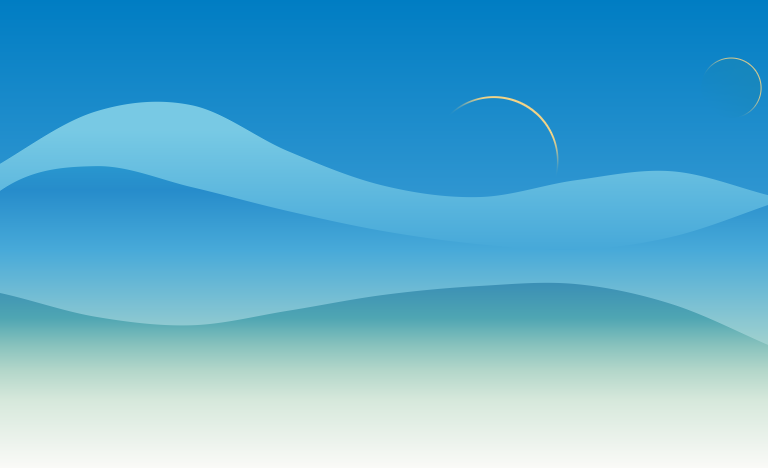
A Shadertoy shader for this background:

```glsl
// Layered blue waves fading to a pale shore, under two thin golden crescents.

// Smooth curve through evenly spaced heights; the end knots lie off canvas.
float waveHeight(float x, float knots[11]) {
    float t = clamp(x, 0.0, 1.0) * 8.0;
    int i = min(int(t), 7);
    float f = t - float(i);
    float a = knots[i], b = knots[i + 1], c = knots[i + 2], d = knots[i + 3];
    return b + 0.5 * f * (c - a + f * (2.0 * a - 5.0 * b + 4.0 * c - d
             + f * (3.0 * (b - c) + d - a)));
}

// Linear progress from one height down to another.
float descend(float y, float high, float low) {
    return clamp((high - y) / (high - low), 0.0, 1.0);
}

// Antialiased coverage, positive inside.
float cover(float dist) {
    return clamp(dist * iResolution.y + 0.5, 0.0, 1.0);
}

// Arc whose stroke thins and fades towards both ends.
float crescent(vec2 p, float radius, float middle, float halfSpan, float width) {
    float turn = mod(atan(p.y, p.x) - middle + 3.14159, 6.28318) - 3.14159;
    float taper = clamp(1.0 - abs(turn) / halfSpan, 0.0, 1.0);
    float halfWidth = 0.5 * width * (0.4 + 0.6 * sqrt(taper));
    float offset = abs(length(p) - radius);
    float pixel = 1.0 / iResolution.y;
    float ink = clamp((halfWidth - offset) / pixel + 0.5, 0.0, min(1.0, 2.0 * halfWidth / pixel));
    return ink * smoothstep(0.0, 0.55, taper);
}

void mainImage(out vec4 fragColor, in vec2 fragCoord) {
    vec2 uv = fragCoord / iResolution.xy;
    float y = uv.y;
    float aspect = iResolution.x / iResolution.y;
    vec3 gold = vec3(0.95, 0.83, 0.53);

    // Sky
    vec3 color = mix(vec3(0.0, 0.49, 0.765), vec3(0.19, 0.59, 0.82), descend(y, 1.0, 0.57));

    // Large crescent, then the small one around a faint teal disc
    vec2 large = (uv - vec2(0.643, 0.656)) * vec2(aspect, 1.0);
    color = mix(color, gold, crescent(large, 0.1365, 1.05, 1.32, 0.0048));
    vec2 small = (uv - vec2(0.952, 0.812)) * vec2(aspect, 1.0);
    float disc = cover(0.064 - length(small));
    color = mix(color, vec3(0.1, 0.53, 0.72), 0.6 * disc * descend(-small.x - small.y, 0.09, -0.06));
    color = mix(color, gold, 0.85 * crescent(small, 0.064, 0.7, 2.1, 0.0025));

    // Back wave
    float back = waveHeight(uv.x, float[11](0.517, 0.650, 0.762, 0.775, 0.677, 0.603,
                                            0.579, 0.615, 0.634, 0.583, 0.528));
    vec3 backColor = mix(vec3(0.47, 0.79, 0.895), vec3(0.275, 0.66, 0.85), descend(y, 0.722, 0.466));
    color = mix(color, backColor, cover(back - y));

    // Middle wave
    float middle = waveHeight(uv.x, float[11](0.359, 0.592, 0.645, 0.600, 0.549, 0.506,
                                              0.478, 0.466, 0.494, 0.562, 0.637));
    vec3 middleColor = mix(vec3(0.16, 0.59, 0.81), vec3(0.15, 0.55, 0.795), descend(y, 0.645, 0.594));
    middleColor = mix(middleColor, vec3(0.28, 0.665, 0.85), descend(y, 0.594, 0.466));
    middleColor = mix(middleColor, vec3(0.63, 0.82, 0.81), descend(y, 0.466, 0.263));
    color = mix(color, middleColor, cover(middle - y));

    // Front wave, paling towards the shore
    float front = waveHeight(uv.x, float[11](0.412, 0.374, 0.323, 0.305, 0.336, 0.370,
                                             0.389, 0.393, 0.350, 0.263, 0.173));
    vec3 frontColor = mix(vec3(0.23, 0.56, 0.71), vec3(0.31, 0.65, 0.70), descend(y, 0.395, 0.32));
    frontColor = mix(frontColor, vec3(0.53, 0.76, 0.74), descend(y, 0.32, 0.263));
    frontColor = mix(frontColor, vec3(0.70, 0.84, 0.79), descend(y, 0.263, 0.209));
    frontColor = mix(frontColor, vec3(0.84, 0.91, 0.86), descend(y, 0.209, 0.145));
    frontColor = mix(frontColor, vec3(0.98, 0.98, 0.97), descend(y, 0.145, 0.0));
    color = mix(color, frontColor, cover(front - y));

    fragColor = vec4(color, 1.0);
}
```
